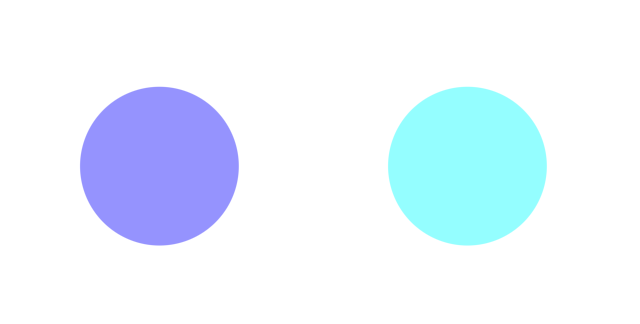
A Shadertoy shader for this background:

```glsl
// Two flat discs, violet on the left and cyan on the right, on plain white.
// Each disc is a circle distance function, blended in with a one-pixel
// smooth edge; lengths are in canvas heights from the canvas centre.

const vec3 WHITE  = vec3(1.0);
const vec3 VIOLET = vec3(0.585, 0.578, 0.995);
const vec3 CYAN   = vec3(0.58, 0.995, 1.0);

const float DISC_RADIUS   = 0.245;
const vec2  VIOLET_CENTRE = vec2(-0.4956, -0.0128);
const vec2  CYAN_CENTRE   = vec2(0.4551, -0.0128);

// Signed distance to a circle, negative inside
float circleDistance(vec2 point, vec2 centre, float radius) {
    return length(point - centre) - radius;
}

// Coverage of a shape, softened over the width of one pixel
float coverage(float signedDistance, float pixelSize) {
    return 1.0 - smoothstep(-0.75 * pixelSize, 0.75 * pixelSize, signedDistance);
}

void mainImage(out vec4 fragColor, in vec2 fragCoord) {
    float pixelSize = 1.0 / iResolution.y;
    vec2 point = (fragCoord - 0.5 * iResolution.xy) * pixelSize;

    float violetDisc = circleDistance(point, VIOLET_CENTRE, DISC_RADIUS);
    float cyanDisc = circleDistance(point, CYAN_CENTRE, DISC_RADIUS);

    vec3 color = WHITE;
    color = mix(color, VIOLET, coverage(violetDisc, pixelSize));
    color = mix(color, CYAN, coverage(cyanDisc, pixelSize));
    fragColor = vec4(color, 1.0);
}
```
